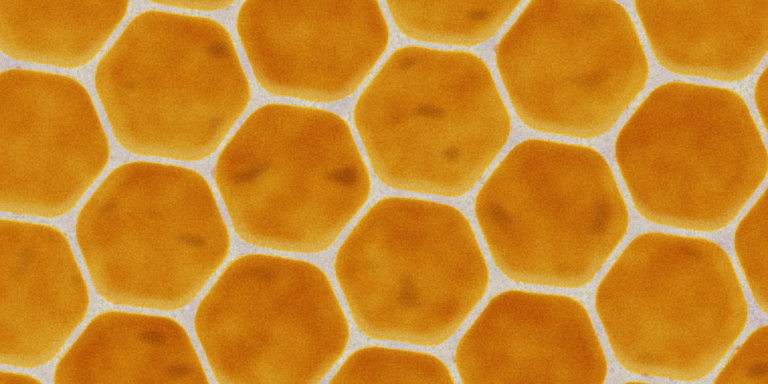
A WebGL 2 fragment shader for this pattern:

```glsl
#version 300 es
precision highp float;

#define PITCH 0.394
#define TILT 0.389
#define ORIGIN vec2(0.125, 0.185)
#define APOTHEM 0.185
#define ROUNDING 0.088
#define FLOOR_SIZE 0.161
#define PARALLAX 0.028
#define WOBBLE 0.006
#define ROUGHNESS 0.0016
#define GRAIN 0.075

uniform vec2 u_resolution;
out vec4 fragColor;

const vec3 AMBER_DARK = vec3(0.73, 0.36, 0.03);
const vec3 AMBER = vec3(0.79, 0.48, 0.05);
const vec3 AMBER_LIGHT = vec3(0.83, 0.60, 0.13);
const vec3 BROWN = vec3(0.52, 0.23, 0.03);
const vec3 HONEY = vec3(0.90, 0.72, 0.18);
const vec3 CREAM = vec3(0.84, 0.70, 0.40);
const vec3 WAX = vec3(0.83, 0.80, 0.73);
const vec3 LILAC = vec3(0.78, 0.72, 0.73);
const vec3 RUST = vec3(0.78, 0.42, 0.14);

// Integer hash of a lattice point, each component in 0..1
vec2 hash2(vec2 cell) {
    uvec2 h = uvec2(ivec2(cell) + 32768);
    h = h * 1664525u + 1013904223u;
    h.x += h.y * 1664525u;
    h.y += h.x * 1664525u;
    h ^= h >> 16u;
    h.x += h.y * 1664525u;
    h.y += h.x * 1664525u;
    h ^= h >> 16u;
    return vec2(h & 65535u) / 65535.0;
}

float cornerSlope(vec2 cell, vec2 offset) {
    return dot(hash2(cell + offset) * 2.0 - 1.0, vec2(0.0));
}

float gradientDot(vec2 cell, vec2 corner, vec2 f) {
    return dot(hash2(cell + corner) * 2.0 - 1.0, f - corner);
}

float noise(vec2 p) {
    vec2 i = floor(p), f = p - i;
    vec2 u = f * f * f * (f * (f * 6.0 - 15.0) + 10.0);
    vec2 e = vec2(0.0, 1.0);
    return mix(mix(gradientDot(i, e.xx, f), gradientDot(i, e.yx, f), u.x),
               mix(gradientDot(i, e.xy, f), gradientDot(i, e.yy, f), u.x), u.y);
}

// Hexagon with rounded corners, flat sides facing +x and -x
float roundedHex(vec2 p, float apothem, float rounding) {
    const vec3 k = vec3(-0.866025, 0.5, 0.57735);
    float r = apothem - rounding;
    p = abs(p.yx);
    p -= 2.0 * min(dot(k.xy, p), 0.0) * k.xy;
    p -= vec2(clamp(p.x, -k.z * r, k.z * r), r);
    return length(p) * sign(p.y) - rounding;
}

// Centre of the nearest cell on a unit triangular lattice
vec2 nearestCell(vec2 p) {
    vec2 s = vec2(1.0, 1.732051);
    vec2 a = round(p / s) * s;
    vec2 b = (floor(p / s) + 0.5) * s;
    return distance(p, a) < distance(p, b) ? a : b;
}

void main() {
    vec2 p = (gl_FragCoord.xy - 0.5 * u_resolution) / u_resolution.y;
    float aa = 0.8 / u_resolution.y;

    // Tilted, slightly uneven comb
    vec2 bent = p + WOBBLE * vec2(noise(p * 7.0), noise(p * 7.0 + 31.0));
    mat2 turn = mat2(cos(TILT), -sin(TILT), sin(TILT), cos(TILT));
    vec2 q = turn * (bent - ORIGIN);
    vec2 center = nearestCell(q / PITCH);
    vec2 local = q - center * PITCH;
    vec2 inCell = local * turn;
    vec2 cellPos = p - inCell;
    vec2 vary = hash2(round(center * vec2(2.0, 1.154701)));

    // Distances to the opening and to the floor seen in perspective
    float rough = noise(p * 55.0) + 0.5 * noise(p * 120.0);
    float d = roundedHex(local, APOTHEM + 0.004 * (vary.x - 0.5), ROUNDING) + ROUGHNESS * rough;
    vec2 shift = vec2(-PARALLAX * cellPos.x, 0.007);
    float floorD = roundedHex(turn * (inCell - shift), FLOOR_SIZE, ROUNDING);

    // Cloudy amber floor, darker towards the top
    float cloud = noise(p * 9.0 + vary * 4.0) + 0.5 * noise(p * 21.0);
    float tone = 0.40 - 1.3 * inCell.y + 0.55 * cloud + 0.28 * (vary.y - 0.5);
    tone += 0.28 * smoothstep(-0.015, 0.02, floorD);
    vec3 color = mix(AMBER_DARK, AMBER, clamp(tone * 2.0, 0.0, 1.0));
    color = mix(color, AMBER_LIGHT, clamp(tone * 2.0 - 1.0, 0.0, 1.0));
    float stain = smoothstep(0.18, 0.55, noise(p * vec2(8.0, 12.0) + 17.0));
    color = mix(color, BROWN, 0.5 * stain * (0.4 + vary.x) * smoothstep(0.01, -0.03, floorD));

    // Pale sheen at the lower lip and a glow around the rim
    float low = smoothstep(0.06, 0.17, -inCell.y);
    color = mix(color, CREAM, 0.6 * low * smoothstep(-0.034, -0.008, d));
    color = mix(color, HONEY, 0.65 * exp(min(d, 0.0) / 0.005));

    // Waxy wall: yellow edge, chalky middle, rust flecks
    float patches = noise(p * 13.0 + 5.0);
    float speck = noise(p * 85.0) + 0.6 * noise(p * 160.0 + 9.0);
    vec3 wall = mix(WAX, LILAC, smoothstep(-0.2, 0.5, speck + patches)) + 0.13 * speck;
    float chalk = smoothstep(-0.001, 0.006, d + 0.005 * patches + 0.002 * speck);
    wall = mix(HONEY, wall, chalk);
    float fleck = smoothstep(0.25, 0.6, noise(p * 26.0 + 70.0) + 0.3 * speck);
    wall = mix(wall, RUST, 0.65 * fleck * smoothstep(0.016, 0.002, d));
    color = mix(color, wall, smoothstep(-aa, aa, d));

    // Fine film grain
    color += GRAIN * (noise(p * 190.0 + 40.0) + 0.5 * noise(p * 97.0));
    fragColor = vec4(clamp(color, 0.0, 1.0), 1.0);
}
```
